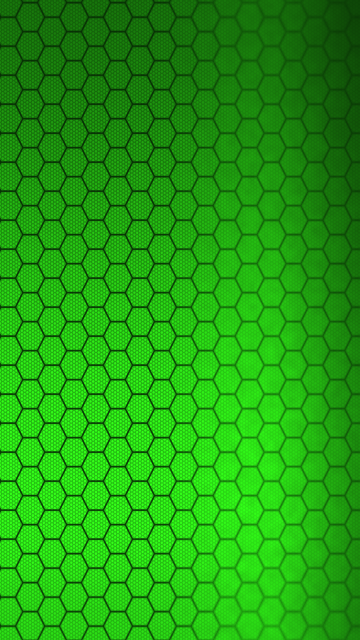
Reproduce this pattern procedurally as a Shadertoy shader.

```glsl
// Green honeycomb mesh: flat-topped hexagons outlined in dark green, each filled
// with a fine hexagonal grain. A soft light falls from below and right of centre,
// while the focus drifts from crisp on the left to softer on the right.

#define COLUMNS 16.4                    // hexagon columns across the canvas
#define ROWS 22.07                      // hexagons down each column
#define LATTICE_SHIFT vec2(0.372, -0.022)
#define LINE_HALF_WIDTH 0.031           // in hexagon heights
#define GRAIN_PER_CELL 8.0
#define GRAIN_DEPTH 0.34
#define LIGHT_TOP 0.4
#define LIGHT_BOTTOM 0.87
#define GLOW_X 0.68
#define MOTTLE 0.06
#define GREEN vec3(0.195, 1.0, 0.095)
#define LINE_COLOR vec3(0.02, 0.14, 0.015)

const vec2 PERIOD = vec2(1.7320508, 1.0);

// Distance to the nearest edge of a hexagon grid with cells of height 1.
float hexEdge(vec2 p) {
    vec2 a = mod(p, PERIOD) - 0.5 * PERIOD;
    vec2 b = mod(p + 0.5 * PERIOD, PERIOD) - 0.5 * PERIOD;
    vec2 g = abs(dot(a, a) < dot(b, b) ? a : b);
    return 0.5 - max(g.y, dot(g, 0.5 * PERIOD.xy));
}

float hash(vec2 p) {
    vec3 q = fract(p.xyx * 0.1031);
    q += dot(q, q.yzx + 33.33);
    return fract((q.x + q.y) * q.z);
}

float valueNoise(vec2 p) {
    vec2 i = floor(p), f = fract(p);
    f = f * f * (3.0 - 2.0 * f);
    return mix(mix(hash(i), hash(i + vec2(1, 0)), f.x),
               mix(hash(i + vec2(0, 1)), hash(i + vec2(1, 1)), f.x), f.y);
}

// Broad illumination over the sheet.
float lighting(vec2 uv) {
    float light = mix(LIGHT_BOTTOM, LIGHT_TOP, smoothstep(0.2, 1.1, uv.y));
    light *= mix(0.9, 1.0, smoothstep(0.0, 0.2, uv.y));
    light *= 1.0 - 0.4 * smoothstep(0.72, 1.06, uv.x);
    float glow = (uv.x - GLOW_X) / 0.13;
    return light * (1.0 + 0.05 * exp(-glow * glow));
}

void mainImage(out vec4 fragColor, in vec2 fragCoord) {
    vec2 uv = fragCoord / iResolution.xy;
    vec2 p = (uv * vec2(COLUMNS, ROWS) - LATTICE_SHIFT) * vec2(0.5 * PERIOD.x, 1.0);
    float pixel = ROWS / iResolution.y;

    // Focus: softer on the right and towards the top and bottom
    float right = smoothstep(0.4, 0.72, uv.x);
    float ends = smoothstep(0.28, 0.52, abs(uv.y - 0.5));
    float blur = clamp(0.3 * right + 0.2 * ends + 0.4 * right * ends, 0.0, 1.0);

    // Fine grain, keeping the average brightness
    float grain = smoothstep(0.0, 0.1 + GRAIN_PER_CELL * pixel, hexEdge(p * GRAIN_PER_CELL));
    float grainAmount = GRAIN_DEPTH * (1.0 - 0.75 * right) * (1.0 - 0.4 * ends);
    float light = lighting(uv) * (1.0 + grainAmount * (grain - 0.4));

    // Faint mottling in the softer part
    float mottle = valueNoise(p * 2.7) + valueNoise(p * 5.3) - 1.0;
    light *= 1.0 + MOTTLE * mix(0.3, 1.0, right) * mottle;
    vec3 color = GREEN * light;

    // Cell outlines
    float softness = max(0.7 * pixel, mix(0.025, 0.1, blur));
    float line = 1.0 - smoothstep(LINE_HALF_WIDTH - softness,
                                  LINE_HALF_WIDTH + softness, hexEdge(p));
    float strength = mix(0.86, 0.56, right) * (1.0 - 0.3 * right * ends);
    color = mix(color, LINE_COLOR, line * strength);

    fragColor = vec4(clamp(color, 0.0, 1.0), 1.0);
}
```
